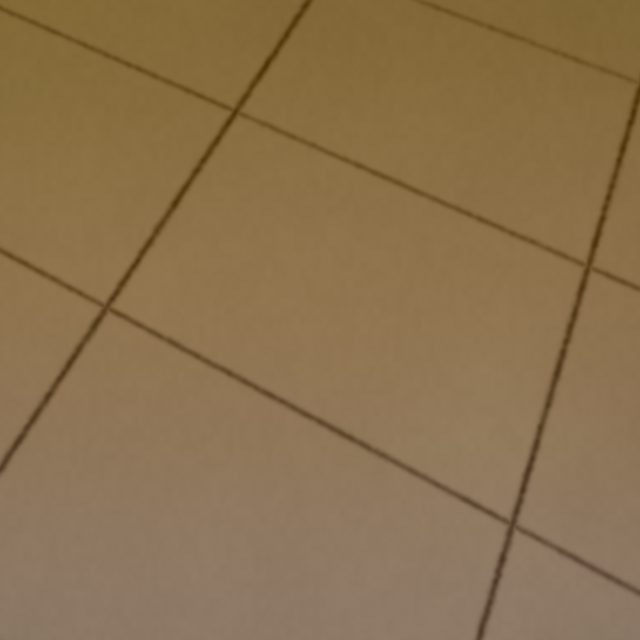
Reproduce this texture procedurally as a WebGL 2 fragment shader.

```glsl
#version 300 es
precision highp float;
// Large beige floor tiles with dark grout, seen at a slant under warm, uneven light.
uniform vec2 u_resolution;
out vec4 fragColor;

const vec3 TILE_FAR  = vec3(0.508, 0.408, 0.216);
const vec3 TILE_MID  = vec3(0.557, 0.449, 0.307);
const vec3 TILE_NEAR = vec3(0.560, 0.479, 0.408);
const vec3 GROUT_FAR  = vec3(0.310, 0.205, 0.030);
const vec3 GROUT_NEAR = vec3(0.300, 0.215, 0.150);

// Floor plane to canvas; one tile is one unit of the floor.
const mat3 FLOOR_TO_CANVAS = mat3(
  0.5270, -0.3638, -0.1338,
  0.2681,  0.4546,  0.1800,
  0.1667,  0.5195,  1.0);

float hash(vec2 p) {
  vec3 q = fract(p.xyx * vec3(0.1031, 0.1030, 0.0973));
  q += dot(q, q.yzx + 33.33);
  return fract((q.x + q.y) * q.z);
}

float valueNoise(vec2 p) {
  vec2 cell = floor(p);
  vec2 f = fract(p);
  f = f * f * (3.0 - 2.0 * f);
  float low  = mix(hash(cell), hash(cell + vec2(1, 0)), f.x);
  float high = mix(hash(cell + vec2(0, 1)), hash(cell + vec2(1, 1)), f.x);
  return mix(low, high, f.y);
}

float layeredNoise(vec2 p) {
  float sum = 0.0;
  float weight = 0.5;
  for (int i = 0; i < 4; i++) {
    sum += weight * (valueNoise(p) - 0.5);
    p = p * 2.1 + 17.0;
    weight *= 0.5;
  }
  return sum;
}

vec2 canvasToFloor(vec2 p) {
  vec3 q = inverse(FLOOR_TO_CANVAS) * vec3(p, 1.0);
  return q.xy / q.z;
}

// Distance, in canvas units, to the nearest whole value of a floor coordinate.
float jointDistance(float coord, float unitsPerPixel) {
  float slope = length(vec2(dFdx(coord), dFdy(coord))) / unitsPerPixel;
  return abs(coord - round(coord)) / slope;
}

// Bell-shaped profile: dark core with feathered sides.
float softLine(float dist, float radius) {
  float t = dist / radius;
  return exp(-t * t);
}

vec3 tileColor(vec2 p, vec2 cell) {
  vec3 color = mix(TILE_NEAR, TILE_MID, smoothstep(-0.05, 0.58, p.y));
  color = mix(color, TILE_FAR, smoothstep(0.44, 1.06, p.y));
  // Olive cast on the upper left, slight falloff toward the corners.
  float upperLeft = (1.0 - smoothstep(0.0, 0.5, p.x)) * smoothstep(0.3, 0.8, p.y);
  color += vec3(0.012, 0.014, 0.0) * upperLeft;
  color *= 1.02 - 0.09 * dot(p - 0.5, p - 0.5);
  // Pale sheen, cloudy mottling and a small shift per tile.
  vec2 sheen = (p - vec2(0.76, 0.29)) / vec2(0.13, 0.16);
  color += vec3(0.006, 0.012, 0.008) * exp(-dot(sheen, sheen));
  color += 0.018 * layeredNoise(p * 9.0) * vec3(1.0, 0.9, 0.8);
  color += 0.022 * layeredNoise(p * vec2(95.0, 70.0));
  return color + 0.004 * (hash(cell + 40.0) - 0.5);
}

void main() {
  float unitsPerPixel = 1.0 / min(u_resolution.x, u_resolution.y);
  vec2 p = gl_FragCoord.xy / u_resolution;
  vec2 floorPos = canvasToFloor(p);

  // Joints: the steep set is dark, the cross set is paler with distance.
  float wear = valueNoise(p * 120.0) - 0.5;
  float patchy = valueNoise(p * 28.0 + 9.0) - 0.5;
  float steepRadius = max(mix(0.0064, 0.0056, p.y) + 0.0012 * wear, unitsPerPixel);
  float crossRadius = max(mix(0.0058, 0.0046, p.y) + 0.0009 * wear, unitsPerPixel);
  float steep = softLine(jointDistance(floorPos.x, unitsPerPixel), steepRadius);
  float crossing = softLine(jointDistance(floorPos.y, unitsPerPixel), crossRadius);
  float steepStrength = 0.86 + 0.30 * wear + 0.12 * patchy;
  float crossStrength = mix(0.66, 0.38, clamp(floorPos.y * 0.5, 0.0, 1.0));
  crossStrength += 0.20 * wear + 0.14 * patchy;
  float joint = max(steep * steepStrength, crossing * crossStrength);

  vec3 grout = mix(GROUT_NEAR, GROUT_FAR, smoothstep(0.0, 0.85, p.y));
  vec3 color = mix(tileColor(p, floor(floorPos)), grout, clamp(joint, 0.0, 1.0));
  fragColor = vec4(color, 1.0);
}
```
